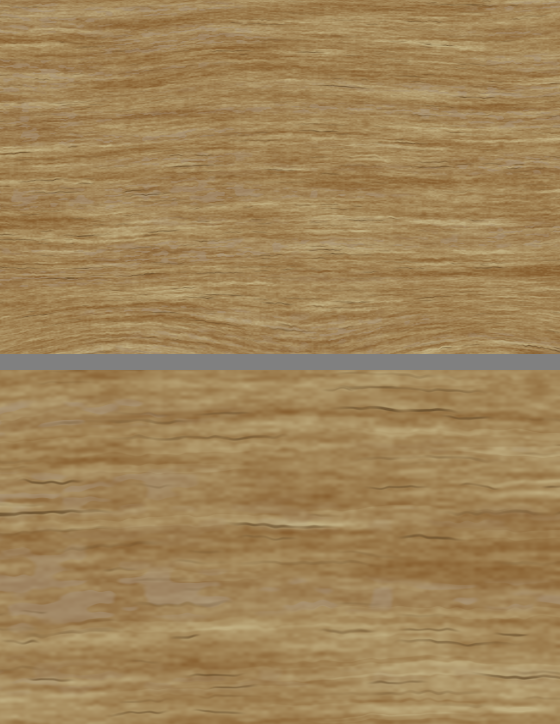
Top, the full canvas; bottom, a detail of the centre.
This texture is drawn by a WebGL 1 fragment shader. Its source:

```glsl
precision highp float;
// Straight-grained golden wood: stretched noise layers give bands, streaks and
// fibres along a gently bent grain; crisp pale slivers, thin dark pores and
// small greyish flecks are scattered over them.
uniform vec2 u_resolution;

const vec3 BROWN = vec3(0.565, 0.420, 0.235);
const vec3 PALE = vec3(0.722, 0.640, 0.460);
const vec3 GREY = vec3(0.660, 0.585, 0.500);
const vec3 PORE = vec3(0.400, 0.300, 0.165);

float hash(vec2 p) {
  return fract(sin(dot(p, vec2(127.1, 311.7))) * 43758.5453);
}

float noise(vec2 p) {
  vec2 i = floor(p);
  vec2 f = fract(p);
  f = f * f * (3.0 - 2.0 * f);
  float low = mix(hash(i), hash(i + vec2(1.0, 0.0)), f.x);
  float high = mix(hash(i + vec2(0.0, 1.0)), hash(i + vec2(1.0, 1.0)), f.x);
  return mix(low, high, f.y);
}

// Noise centred on zero, stretched by scale and shifted by seed.
float layer(vec2 p, vec2 scale, float seed) {
  return noise(p * scale + seed * vec2(17.3, 9.7)) - 0.5;
}

// Coordinates that follow the grain, which bends most near the lower edge.
vec2 bendGrain(vec2 p) {
  float nearBottom = 1.0 - smoothstep(0.0, 0.26, p.y);
  float lift = 0.042 * nearBottom * sin(6.0 * p.x - 6.6);
  lift += 0.008 * sin(5.0 * p.x - 1.8) + 0.012 * p.x;
  lift += 0.030 * layer(p, vec2(2.5, 4.0), 1.0);
  lift += 0.006 * layer(p, vec2(9.0, 14.0), 2.0);
  return vec2(p.x, p.y - lift);
}

// Tapered dashes, one at most per cell; density is the share of filled cells.
float dashes(vec2 p, vec2 cells, float halfWidth, float density, float blur, float seed) {
  vec2 q = p * cells;
  float row = floor(q.y);
  q.x += 13.0 * hash(vec2(row, seed));
  vec2 id = vec2(floor(q.x), row + seed * 57.0);
  vec2 f = fract(q);
  float reach = mix(0.2, 0.48, hash(id + 3.1));
  float along = 1.0 - smoothstep(0.4 * reach, reach, abs(f.x - 0.5));
  float centre = mix(0.3, 0.7, hash(id + 7.7));
  float across = abs(f.y - centre) / cells.y;
  float line = 1.0 - smoothstep(halfWidth - blur, halfWidth + blur, across);
  return line * along * step(hash(id + 5.3), density);
}

// Pale slivers: the sharpened crests of stretched noise.
float slivers(vec2 p, vec2 scale, float seed) {
  return smoothstep(0.14, 0.27, layer(p, scale, seed));
}

void main() {
  vec2 p = gl_FragCoord.xy / u_resolution.y;
  float pixel = 1.0 / u_resolution.y;
  vec2 grain = bendGrain(p);
  float rough = layer(p, vec2(45.0, 40.0), 8.0) + 0.7 * layer(p, vec2(110.0, 60.0), 12.0);
  vec2 ragged = grain + vec2(0.0, 0.004 * rough);

  // Light and dark wood, from broad bands down to single fibres
  float band = layer(grain, vec2(0.9, 8.0), 3.0);
  float stripe = layer(grain, vec2(1.8, 29.0), 4.0);
  float streak = layer(ragged, vec2(3.6, 73.0), 5.0);
  float fine = layer(ragged, vec2(10.0, 155.0), 6.0);
  float fibre = layer(grain, vec2(55.0, 240.0), 7.0);
  float speck = layer(p, vec2(170.0, 290.0), 13.0);
  float tone = 0.41 + 0.36 * band + 0.36 * stripe + 0.42 * streak;
  tone += 0.50 * fine + 0.42 * fibre + 0.28 * speck + 0.12 * (p.y - 0.5);

  // Pale slivers in two sizes, with ragged edges
  float sliver = slivers(ragged, vec2(2.6, 56.0), 9.0);
  float thinSliver = slivers(ragged, vec2(5.5, 105.0), 14.0);
  tone += 0.27 * sliver * (0.9 + fine) + 0.20 * thinSliver;
  vec3 color = mix(BROWN, PALE, clamp(tone, -0.2, 1.2));

  // Greyish patches broken into small flecks
  float patches = smoothstep(0.0, 0.3, layer(grain, vec2(2.0, 30.0), 10.0));
  float flecks = smoothstep(0.05, 0.25, layer(ragged, vec2(38.0, 170.0), 11.0));
  color = mix(color, GREY, patches * (0.08 + 0.42 * flecks));

  // Dark pores, crowded beside the pale slivers
  vec2 below = ragged + vec2(0.0, 0.006);
  float beside = smoothstep(0.0, 0.22, layer(below, vec2(2.6, 56.0), 9.0));
  float longPores = dashes(ragged, vec2(4.5, 62.0), 0.0012, 0.38, pixel, 1.0);
  float shortPores = dashes(ragged, vec2(13.0, 88.0), 0.0010, 0.30, pixel, 2.0);
  float broken = 0.65 + 0.9 * layer(p, vec2(60.0, 90.0), 15.0);
  float pores = max(longPores, 0.7 * shortPores) * (0.3 + 0.7 * beside) * broken;
  color = mix(color, PORE, clamp(pores, 0.0, 0.8));

  gl_FragColor = vec4(color, 1.0);
}
```
